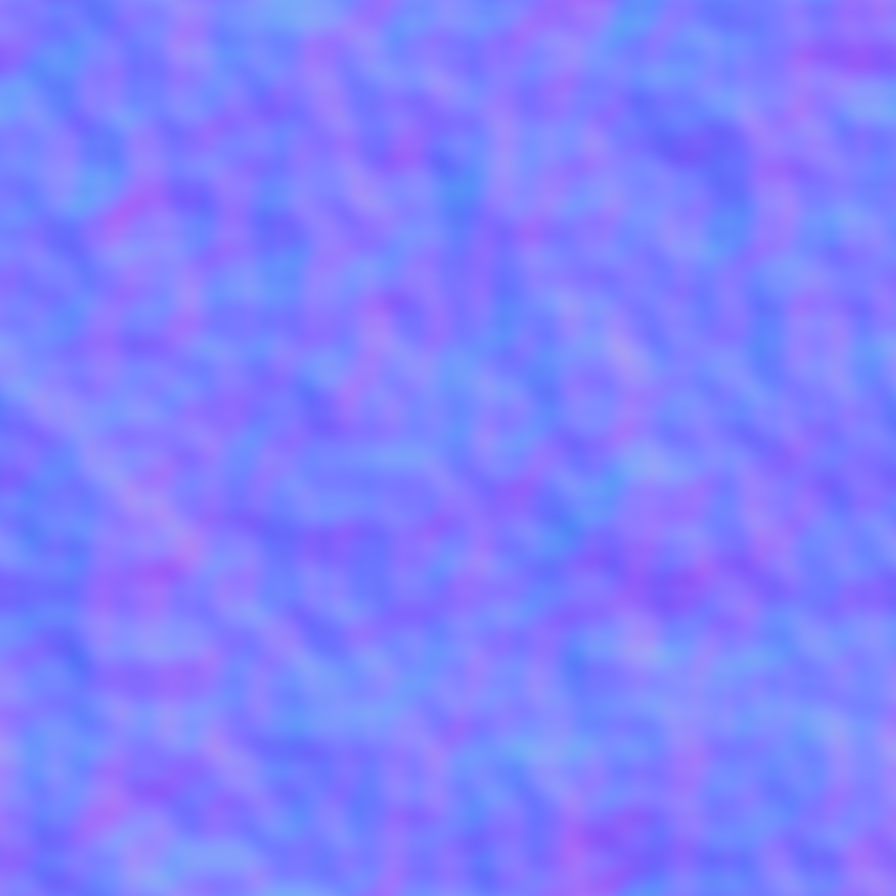
This texture map is drawn by a Shadertoy shader. Its source:

```glsl
// Tiling tangent-space normal map of a soft, cloudy bump surface.
// Wrapping gradient noise is summed over octaves through its exact slopes;
// the summed slope tilts the normal, which is then packed into RGB.

const float TAU = 6.2831853;
const int OCTAVES = 3;
const float BASE_CELLS = 5.0;   // whole cells across the tile, first octave
const float SLOPE_GAIN = 1.03;  // slope kept from one octave to the next
const float RELIEF = 0.095;     // steepness of the bumps

// Integer hash of a lattice point and a seed, from 0 to 1
float hash(ivec2 cell, int seed) {
    uint h = uint(cell.x) * 1597334677u ^ uint(cell.y) * 3812015801u;
    h ^= uint(seed) * 2798796415u;
    h = (h ^ (h >> 16)) * 2146121005u;
    h = (h ^ (h >> 15)) * 2221713035u;
    h ^= h >> 16;
    return float(h & 65535u) / 65536.0;
}

// Unit gradient at a lattice point, wrapped to the period
vec2 latticeGradient(vec2 cell, float period, int seed) {
    float angle = TAU * hash(ivec2(mod(cell, period)), seed);
    return vec2(cos(angle), sin(angle));
}

// Analytic slope of periodic gradient noise, per cell
vec2 noiseSlope(vec2 p, float period, int seed) {
    vec2 cell = floor(p);
    vec2 f = p - cell;
    vec2 u = f * f * f * (f * (f * 6.0 - 15.0) + 10.0);
    vec2 du = 30.0 * f * f * (f - 1.0) * (f - 1.0);
    vec2 e = vec2(1.0, 0.0);

    vec2 ga = latticeGradient(cell, period, seed);
    vec2 gb = latticeGradient(cell + e.xy, period, seed);
    vec2 gc = latticeGradient(cell + e.yx, period, seed);
    vec2 gd = latticeGradient(cell + e.xx, period, seed);

    float a = dot(ga, f);
    float b = dot(gb, f - e.xy);
    float c = dot(gc, f - e.yx);
    float d = dot(gd, f - e.xx);

    vec2 blendedGradient = mix(mix(ga, gb, u.x), mix(gc, gd, u.x), u.y);
    vec2 blendChange = du * vec2(mix(b - a, d - c, u.y), mix(c - a, d - b, u.x));
    return blendedGradient + blendChange;
}

// Slope of the fractal height; each octave is shifted off the others' lattice
vec2 surfaceSlope(vec2 uv, float cells, float gain) {
    vec2 slope = vec2(0.0);
    float weight = 1.0;
    for (int i = 0; i < OCTAVES; i++) {
        vec2 shift = vec2(0.37, 0.61) * float(i);
        slope += weight * noiseSlope(uv * cells + shift, cells, i + 11);
        cells *= 2.0;
        weight *= gain;
    }
    return slope;
}

// Unit normal from a slope, packed from -1..1 into 0..1
vec3 packedNormal(vec2 slope, float relief) {
    return 0.5 + 0.5 * normalize(vec3(-slope * relief, 1.0));
}

void mainImage(out vec4 fragColor, in vec2 fragCoord) {
    vec2 uv = fragCoord / iResolution.xy;
    vec2 slope = surfaceSlope(uv, BASE_CELLS, SLOPE_GAIN);
    fragColor = vec4(packedNormal(slope, RELIEF), 1.0);
}
```
